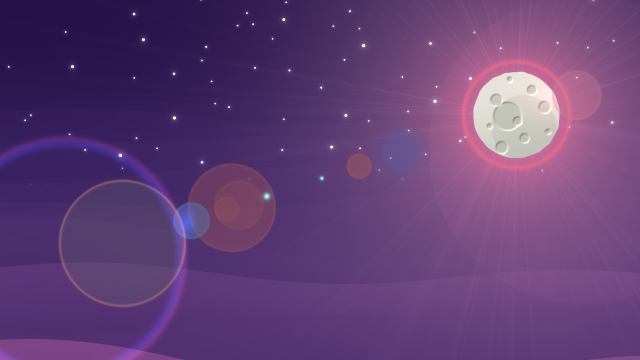
A WebGL 2 fragment shader for this background:

```glsl
#version 300 es
precision highp float;
// Purple night dunes under a cratered moon, with stars and a diagonal lens flare.
uniform vec2 u_resolution;
out vec4 fragColor;

#define MOON vec2(1.435, 0.681)
#define MOON_RADIUS 0.120
#define HALO_RADIUS 0.147
#define FLARE_SLOPE 0.326
#define STAR_CELL 0.105
#define STAR_FLOOR 0.47
#define RAY_STRENGTH 0.045
#define GLOW_COLOR vec3(0.56, 0.40, 0.56)
#define RED_GHOST vec3(0.64, 0.34, 0.36)
#define BLUE_GHOST vec3(0.32, 0.36, 0.66)

float pixel; // size of one pixel in canvas heights

float hash(vec2 p) {
  vec3 q = fract(p.xyx * 0.1031);
  q += dot(q, q.yzx + 33.33);
  return fract((q.x + q.y) * q.z);
}

float noise(float x, float seed) {
  float f = fract(x);
  return mix(hash(vec2(floor(x), seed)), hash(vec2(floor(x) + 1.0, seed)), f * f * (3.0 - 2.0 * f));
}

float fill(float d) { return smoothstep(pixel, -pixel, d); }

float bell(float x, float width) { return exp(-x * x / (width * width)); }

// Point on the flare axis at a given x
vec2 onAxis(float x) { return vec2(x, MOON.y + FLARE_SLOPE * (x - MOON.x)); }

// Translucent lens disc with a slightly stronger rim
void ghost(inout vec3 color, vec2 p, float x, float radius, vec3 tint, float alpha) {
  float d = length(p - onAxis(x)) - radius;
  color = mix(color, tint, alpha * fill(d) + 0.35 * alpha * bell(d + 0.003, 0.004));
}

// One dune layer, brightest along its crest
void dune(inout vec3 color, float y, float crest, vec3 top, vec3 base, float alpha) {
  float depth = smoothstep(0.0, 0.22, crest - y);
  color = mix(color, mix(top, base, depth), alpha * fill(y - crest));
}

vec3 landscape(vec2 p) {
  vec3 color = mix(vec3(0.30, 0.18, 0.43), vec3(0.21, 0.12, 0.37), smoothstep(0.2, 0.55, p.y));
  color = mix(color, vec3(0.145, 0.07, 0.285), smoothstep(0.48, 0.95, p.y));
  // Faint haze bands above the dunes
  for (int i = 0; i < 4; i++) {
    float k = float(i);
    float crest = 0.67 - 0.075 * k + 0.022 * cos(3.1 * p.x - 0.6 - 1.3 * k) + 0.008 * sin(7.0 * p.x + 2.0 * k);
    color += vec3(0.016, 0.011, 0.014) * fill(p.y - crest) * smoothstep(crest - 0.25, crest, p.y);
  }
  float far = 0.345 + 0.055 * cos(3.5 * (p.x - 0.14)) - 0.02 * p.x;
  dune(color, p.y, far, vec3(0.30, 0.18, 0.435), vec3(0.28, 0.165, 0.42), 0.8);
  float middle = 0.25 + 0.025 * cos(4.7 * (p.x - 0.27)) - 0.015 * p.x;
  dune(color, p.y, middle, vec3(0.36, 0.21, 0.475), vec3(0.31, 0.18, 0.44), 1.0);
  float low = 0.10 + 0.03 * sin(3.2 * p.x - 1.8);
  dune(color, p.y, low, vec3(0.33, 0.19, 0.45), vec3(0.30, 0.17, 0.43), 0.7);
  float front = 0.005 + 0.056 * cos(3.6 * (p.x - 0.12)) - 0.026 * p.x;
  dune(color, p.y, front, vec3(0.49, 0.27, 0.53), vec3(0.42, 0.23, 0.49), 1.0);
  return color;
}

float stars(vec2 p) {
  float light = 0.0;
  for (int layer = 0; layer < 2; layer++) {
    float cell = STAR_CELL * (1.0 + 0.4 * float(layer));
    vec2 id = floor(p / cell);
    vec2 seed = id + 37.0 * float(layer);
    vec2 center = (id + 0.15 + 0.7 * vec2(hash(seed), hash(seed + 71.0))) * cell;
    float size = mix(0.0018, 0.0046, pow(hash(seed + 19.0), 3.0));
    float d = length(p - center);
    float shown = step(hash(seed + 53.0), 0.62) * smoothstep(STAR_FLOOR, STAR_FLOOR + 0.12, center.y);
    light += shown * (smoothstep(size + pixel, size - pixel, d) + 0.4 * exp(-d / (size * 1.5)));
  }
  return min(light, 1.0);
}

// Raised rim and shaded bowl of one crater
void crater(inout vec3 color, vec2 q, float radius) {
  float d = length(q) - radius;
  float side = dot(normalize(q + 0.00001), vec2(-0.6, 0.8));
  color = mix(color, vec3(0.72, 0.74, 0.69), 0.65 * fill(d));
  color -= 0.22 * side * bell(d, 0.0028);
}

vec3 moonSurface(vec2 q) {
  vec3 color = mix(vec3(0.80, 0.81, 0.77), vec3(0.90, 0.89, 0.86), smoothstep(-0.12, 0.10, q.y - 0.3 * q.x));
  color -= 0.045 * fill(length(q - vec2(0.02, -0.035)) - 0.09);
  crater(color, q - vec2(-0.025, -0.004), 0.039);
  crater(color, q - vec2(0.003, -0.018), 0.012);
  for (int i = 0; i < 8; i++) {
    float k = float(i), angle = -2.74 + 0.75 * k;
    float reach = 0.086 - 0.017 * cos(2.513 * (k - 2.0));
    crater(color, q - reach * vec2(cos(angle), sin(angle)), 0.0122 + 0.0055 * sin(2.094 * k - 1.2));
  }
  return color + vec3(0.25, 0.08, 0.10) * exp(-length(q - vec2(0.09, 0.045)) * 28.0);
}

void main() {
  pixel = 0.75 / u_resolution.y;
  vec2 p = gl_FragCoord.xy / u_resolution.y, q = p - MOON;
  float d = length(q), angle = atan(q.y, q.x);

  // Sky, dunes and moonlight
  vec3 color = landscape(p);
  color = mix(color, GLOW_COLOR, 0.83 * exp(-2.9 * d * d));
  color += vec3(0.27, 0.06, 0.07) * exp(-9.0 * max(d - 0.12, 0.0));
  color += vec3(0.022, 0.010, 0.012) * fill(length(p - vec2(1.62, 0.585)) - 0.43);
  color = mix(color, vec3(0.97, 0.96, 1.0), stars(p));
  float rays = pow(noise(angle * 34.0, 4.0), 6.0) + pow(noise(angle * 90.0, 9.0), 9.0);
  color += RAY_STRENGTH * rays * vec3(1.0, 0.75, 0.9) * exp(-1.5 * d);

  // Moon and pink halo
  float edge = MOON_RADIUS + 0.003 * (noise(angle * 7.0 + 40.0, 2.0) - 0.5);
  color = mix(color, moonSurface(q), fill(d - edge));
  color = mix(color, vec3(0.93, 0.42, 0.53), 0.72 * bell(d - HALO_RADIUS, 0.007));

  // Lens discs along the flare axis
  ghost(color, p, 1.602, 0.069, vec3(0.82, 0.50, 0.58), 0.28);
  ghost(color, p, 1.113, 0.081, BLUE_GHOST, 0.12);
  ghost(color, p, 1.113, 0.051, BLUE_GHOST, 0.32);
  ghost(color, p, 0.998, 0.035, RED_GHOST, 0.48);
  ghost(color, p, 0.6435, 0.123, RED_GHOST, 0.37);
  ghost(color, p, 0.664, 0.069, RED_GHOST, 0.22);
  ghost(color, p, 0.630, 0.035, RED_GHOST, 0.24);
  ghost(color, p, 0.340, 0.176, vec3(0.40, 0.38, 0.42), 0.33);
  ghost(color, p, 0.532, 0.051, vec3(0.34, 0.46, 0.66), 0.45);
  color += vec3(0.02, 0.08, 0.35) * bell(length((p - onAxis(0.520)) * vec2(1.6, 1.0)), 0.032);
  color += vec3(0.18, 0.09, 0.02) * bell(length(p - onAxis(0.340)) - 0.174, 0.004);

  // Wide prismatic arc and small green glints
  float arc = length(p - vec2(0.18, 0.282)) - 0.326;
  color += vec3(0.13, 0.04, 0.10) * bell(arc - 0.006, 0.010) + vec3(0.03, 0.04, 0.17) * bell(arc + 0.008, 0.011);
  for (int i = 0; i < 2; i++) {
    float g = length(p - onAxis(0.894 - 0.153 * float(i)));
    float size = 0.005 + 0.003 * float(i);
    color += vec3(0.20, 0.65, 0.48) * bell(g, size) + vec3(0.05, 0.22, 0.20) * exp(-g / size);
  }
  fragColor = vec4(clamp(color, 0.0, 1.0), 1.0);
}
```
